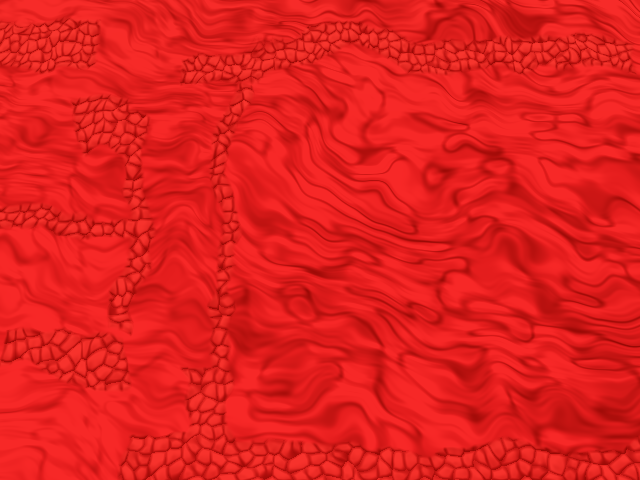
Give the GLSL for this texture, as a Shadertoy shader.

```glsl
// Red shag rug: combed tufted pile with bands of knotted loop yarn.

float hash(vec2 p) {
    vec3 q = fract(vec3(p.xyx) * 0.1031);
    q += dot(q, q.yzx + 33.33);
    return fract((q.x + q.y) * q.z);
}

float noise(vec2 p) {
    vec2 i = floor(p), f = fract(p);
    f = f * f * (3.0 - 2.0 * f);
    return mix(mix(hash(i), hash(i + vec2(1, 0)), f.x),
               mix(hash(i + vec2(0, 1)), hash(i + vec2(1, 1)), f.x), f.y);
}

vec2 noise2(vec2 p) {
    return vec2(noise(p), noise(p + 37.7)) - 0.5;
}

float box(vec2 p, vec2 center, vec2 halfSize) {
    vec2 d = abs(p - center) - halfSize;
    return length(max(d, 0.0)) + min(max(d.x, d.y), 0.0);
}

// Signed distance to the loop-yarn bands, negative inside
float loopBands(vec2 p) {
    p += 0.07 * noise2(p * 6.0) + 0.025 * noise2(p * 25.0);
    float d = box(p, vec2(0.475, 0.48), vec2(0.016, 0.38));
    d = min(d, box(p, vec2(0.45, 0.14), vec2(0.04, 0.12)));
    d = min(d, box(p, vec2(0.90, 0.0), vec2(0.62, 0.075)));
    d = min(d, box(p, vec2(0.275, 0.54), vec2(0.022, 0.22)));
    d = min(d, box(p, vec2(0.20, 0.72), vec2(0.06, 0.06)));
    d = min(d, box(p, vec2(0.10, 0.53), vec2(0.18, 0.022)));
    d = min(d, box(p, vec2(0.16, 0.26), vec2(0.12, 0.045)));
    d = min(d, box(p, vec2(0.08, 0.91), vec2(0.12, 0.045)));
    vec2 slanted = p + vec2(0.0, 0.12 * abs(p.x - 0.75));
    return min(d, box(slanted, vec2(0.85, 0.925), vec2(0.5, 0.03)));
}

// Brightness of the combed pile; shag deepens the creases between tufts
float pile(vec2 p, float shag) {
    vec2 q = p + 0.10 * noise2(p * 6.0) + 0.035 * noise2(p * 19.0);
    q.y += 0.22 * q.x + 0.12 * noise(p * 2.5);
    float ridge = abs(2.0 * noise(q * vec2(15, 42)) - 1.0);
    float crease = 1.0 - smoothstep(0.0, 0.38, ridge);
    float strand = noise(q * vec2(17, 72)) - 0.5;
    float fiber = noise(q * vec2(32, 165)) - 0.5;
    float broad = noise(p * 4.5) - 0.5;
    return 0.80 - mix(0.16, 0.32, shag) * crease
         + 0.36 * strand + 0.20 * fiber + 0.16 * broad;
}

// Brightness of the yarn loops: rounded, randomly turned cells
float loops(vec2 p) {
    p = p * 41.0 + 0.5 * noise2(p * 30.0);
    vec2 cell = floor(p), offset = vec2(0);
    float nearest = 9.0, second = 9.0;
    for (int y = -1; y <= 1; y++)
    for (int x = -1; x <= 1; x++) {
        vec2 id = cell + vec2(x, y);
        vec2 v = p - id - 0.5 - 0.75 * (vec2(hash(id), hash(id + 71.3)) - 0.5);
        float turn = 6.283 * hash(id + 19.1);
        vec2 axis = vec2(cos(turn), sin(turn));
        float d = length(vec2(0.8 * dot(v, axis), 1.2 * dot(v, vec2(-axis.y, axis.x))));
        if (d < nearest) {
            second = nearest;
            nearest = d;
            offset = v;
        } else {
            second = min(second, d);
        }
    }
    float dome = smoothstep(0.0, 0.42, second - nearest);
    return 0.47 + 0.36 * dome + 0.26 * offset.y - 0.07 * offset.x
         + 0.14 * (noise(p * 2.6) - 0.5);
}

vec3 dye(float light) {
    vec3 color = mix(vec3(0.60, 0.035, 0.02), vec3(0.89, 0.11, 0.11),
                     clamp((light - 0.2) / 0.5, 0.0, 1.0));
    return mix(color, vec3(0.97, 0.155, 0.152), smoothstep(0.68, 0.90, light));
}

void mainImage(out vec4 fragColor, in vec2 fragCoord) {
    vec2 p = fragCoord / iResolution.y;

    // Rug recedes toward the top
    float depth = 1.22 - 0.45 * p.y;
    vec2 rug = vec2((p.x - 0.67) / depth, -2.2 * log(depth)) + 3.0;

    float band = loopBands(p);
    float isLoop = smoothstep(0.006, -0.006, band);
    float shag = smoothstep(0.42, 0.65, p.x);
    float light = mix(pile(rug, shag), loops(rug), isLoop);

    // Pile casts a soft shadow onto the lower loops
    light -= 0.12 * isLoop * smoothstep(-0.018, 0.0, band);
    light -= 0.05 * smoothstep(0.7, 1.3, p.x) * (1.0 - p.y);

    vec3 color = dye(light);
    float warmth = isLoop * 0.8 + 0.3 * smoothstep(0.6, 1.0, p.y);
    color += warmth * vec3(0.0, 0.05, 0.025) * smoothstep(0.35, 0.8, light);
    fragColor = vec4(color, 1.0);
}
```
